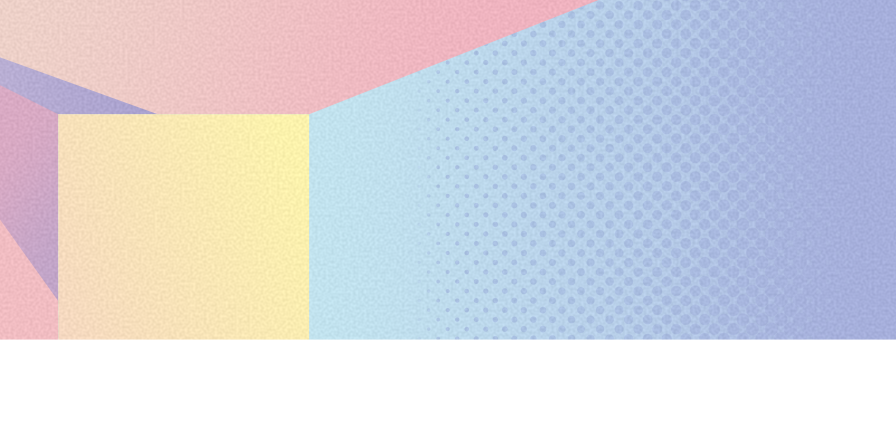
Give the GLSL for this background, as a WebGL 1 fragment shader.

```glsl
precision highp float;

uniform vec2 u_resolution;

// Layout, in units of the canvas height
const float FLOOR_Y = 0.242;
const vec2 PANEL_TOP_LEFT = vec2(0.130, 0.745);
const vec2 PANEL_TOP_RIGHT = vec2(0.690, 0.745);
const vec2 CEILING_END = vec2(1.336, 1.0);
const vec2 WALL_TOP_START = vec2(0.0, 0.810);
const vec2 WALL_LOW_START = vec2(0.0, 0.510);
const vec2 WALL_LOW_END = vec2(0.130, 0.328);
const vec2 BEAM_START = vec2(0.0, 0.872);
const vec2 BEAM_END = vec2(0.352, 0.745);

// Halftone
const float DOT_SPACING = 0.0425;
const vec2 DOT_ORIGIN = vec2(1.318, 0.4566);
const float DOT_START_X = 0.89;
const float DOT_MIN_RADIUS = 0.003;
const float DOT_MAX_RADIUS = 0.0185;

// Grain
const float GRAIN_SCALE = 165.0;
const float GRAIN_AMOUNT = 0.055;

// Colours
const vec3 WHITE = vec3(1.0);
const vec3 SKY = vec3(0.760, 0.890, 0.935);
const vec3 HAZE = vec3(0.722, 0.815, 0.915);
const vec3 PERIWINKLE = vec3(0.650, 0.685, 0.860);
const vec3 DOT_BLUE = vec3(0.665, 0.755, 0.885);
const vec3 CREAM_PINK = vec3(0.930, 0.820, 0.785);
const vec3 ROSE = vec3(0.938, 0.700, 0.750);
const vec3 BLUSH = vec3(0.945, 0.740, 0.760);
const vec3 MAUVE = vec3(0.850, 0.665, 0.765);
const vec3 PLUM = vec3(0.755, 0.645, 0.785);
const vec3 LILAC = vec3(0.725, 0.685, 0.830);
const vec3 VIOLET = vec3(0.660, 0.630, 0.810);
const vec3 PEACH = vec3(0.960, 0.845, 0.755);
const vec3 LEMON = vec3(0.985, 0.950, 0.675);

// Smooth coverage of a signed distance, positive inside
float cover(float d) {
  return clamp(d * u_resolution.y + 0.5, 0.0, 1.0);
}

// Signed distance to the line a-b, positive above when b is to the right
float above(vec2 p, vec2 a, vec2 b) {
  vec2 d = normalize(b - a);
  return dot(p - a, vec2(-d.y, d.x));
}

vec2 gradientAt(vec2 cell) {
  vec3 q = fract(cell.xyx * vec3(0.1031, 0.1030, 0.0973));
  q += dot(q, q.yzx + 33.33);
  float angle = 6.2832 * fract((q.x + q.y) * q.z);
  return vec2(cos(angle), sin(angle));
}

float gradientNoise(vec2 p) {
  vec2 i = floor(p);
  vec2 f = fract(p);
  vec2 u = f * f * (3.0 - 2.0 * f);
  vec2 e = vec2(0.0, 1.0);
  float low = mix(dot(gradientAt(i), f),
                  dot(gradientAt(i + e.yx), f - e.yx), u.x);
  float high = mix(dot(gradientAt(i + e.xy), f - e.xy),
                   dot(gradientAt(i + e.yy), f - e.yy), u.x);
  return mix(low, high, u.y);
}

// Distance to the nearest dot centre on a staggered lattice
float dotDistance(vec2 p) {
  vec2 q = (p - DOT_ORIGIN) / DOT_SPACING;
  vec2 a = fract(q + 0.5) - 0.5;
  vec2 b = fract(q) - 0.5;
  return DOT_SPACING * min(length(a), length(b));
}

vec3 rightWall(vec2 p) {
  vec3 base = mix(SKY, HAZE, smoothstep(0.65, 1.45, p.x));
  base = mix(base, PERIWINKLE, smoothstep(1.3, 2.05, p.x));
  vec3 ink = mix(DOT_BLUE, PERIWINKLE, smoothstep(1.2, 2.0, p.x));
  float growth = clamp((p.x - DOT_START_X) / (2.0 - DOT_START_X), 0.0, 1.0);
  float radius = mix(DOT_MIN_RADIUS, DOT_MAX_RADIUS, growth);
  float shown = smoothstep(DOT_START_X, DOT_START_X + 0.12, p.x);
  return mix(base, ink, shown * cover(radius - dotDistance(p)));
}

void main() {
  vec2 p = gl_FragCoord.xy / u_resolution.y;
  vec3 color = rightWall(p);

  // Ceiling and the beam across it
  float ceiling = min(p.y - PANEL_TOP_LEFT.y, above(p, PANEL_TOP_RIGHT, CEILING_END));
  float warmth = smoothstep(-0.1, 1.25, p.x + 0.3 * (0.9 - p.y));
  color = mix(color, mix(CREAM_PINK, ROSE, warmth), cover(ceiling));
  float beam = min(-above(p, BEAM_START, BEAM_END), p.y - PANEL_TOP_LEFT.y);
  color = mix(color, mix(LILAC, VIOLET, p.x / BEAM_END.x), cover(beam));

  // Left wall with its slanted shade
  vec3 shade = mix(MAUVE, PLUM, smoothstep(0.8, 0.3, p.y - 1.2 * p.x + 0.1));
  float lit = cover(-above(p, WALL_LOW_START, WALL_LOW_END));
  float leftWall = min(PANEL_TOP_LEFT.x - p.x, -above(p, WALL_TOP_START, PANEL_TOP_LEFT));
  color = mix(color, mix(shade, BLUSH, lit), cover(leftWall));

  // Back panel
  vec2 span = vec2(p.x - PANEL_TOP_LEFT.x, PANEL_TOP_RIGHT.x - p.x);
  float panel = min(min(span.x, span.y), PANEL_TOP_LEFT.y - p.y);
  float glow = clamp(span.x * 1.4 + (p.y - FLOOR_Y) * 0.65, 0.0, 1.0);
  color = mix(color, mix(PEACH, LEMON, glow), cover(panel));

  // Grain, then the plain floor
  color += GRAIN_AMOUNT * gradientNoise(p * GRAIN_SCALE);
  color = mix(color, WHITE, cover(FLOOR_Y - p.y));
  gl_FragColor = vec4(color, 1.0);
}
```
